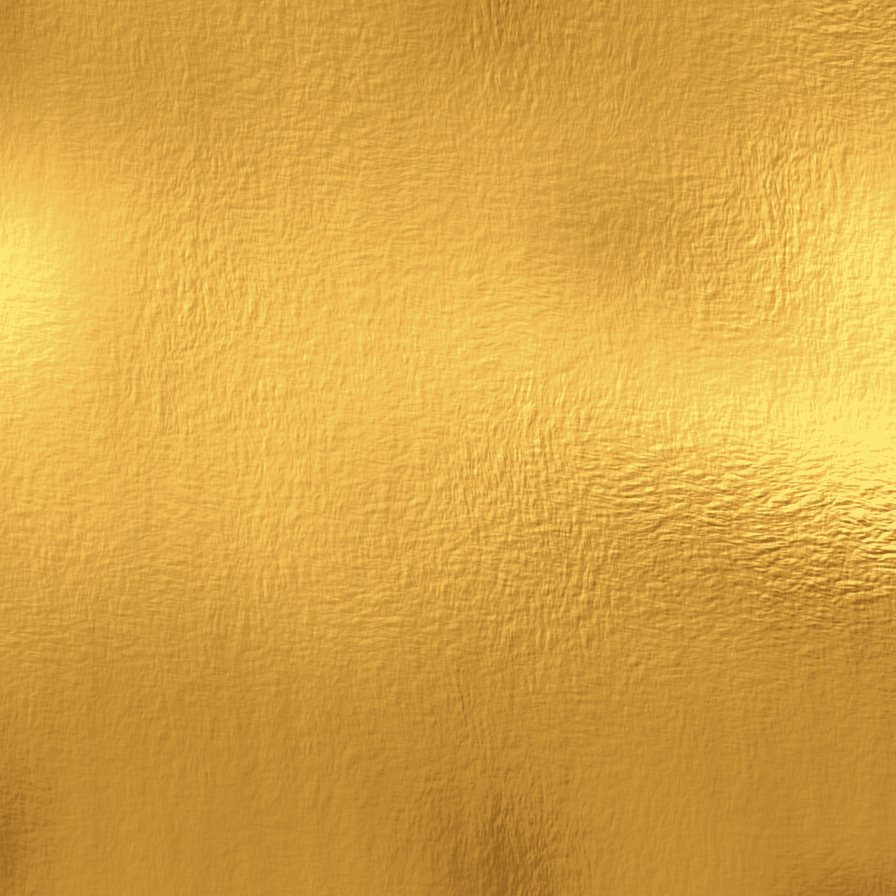
Give the GLSL for this texture, as a three.js fragment shader.

```glsl
varying vec2 vUv;

const vec3 SHADOW = vec3(0.60, 0.41, 0.13);
const vec3 BRONZE = vec3(0.73, 0.52, 0.19);
const vec3 OCHRE  = vec3(0.79, 0.58, 0.22);
const vec3 GOLD   = vec3(0.86, 0.65, 0.27);
const vec3 AMBER  = vec3(0.94, 0.73, 0.32);
const vec3 YELLOW = vec3(0.95, 0.80, 0.37);
const vec3 GLEAM  = vec3(0.99, 0.90, 0.46);

const vec2 LIGHT_STEP = vec2(-0.0018, 0.0021);
const mat2 TURN = mat2(0.80, 0.60, -0.60, 0.80);

vec2 hash22(vec2 p) {
  vec3 q = fract(vec3(p.xyx) * vec3(0.1031, 0.1030, 0.0973));
  q += dot(q, q.yzx + 33.33);
  return fract((q.xx + q.yz) * q.zy);
}

float cornerSlope(vec2 cell, vec2 offset) {
  return dot(hash22(cell) * 2.0 - 1.0, offset);
}

// Gradient noise, roughly -0.6 to 0.6
float noise(vec2 p) {
  vec2 i = floor(p);
  vec2 f = p - i;
  vec2 u = f * f * f * (f * (f * 6.0 - 15.0) + 10.0);
  vec2 e = vec2(1.0, 0.0);
  float low  = mix(cornerSlope(i, f), cornerSlope(i + e, f - e), u.x);
  float high = mix(cornerSlope(i + e.yx, f - e.yx), cornerSlope(i + e.xx, f - e.xx), u.x);
  return mix(low, high, u.y);
}

// Folded noise with sharp creases; each octave is turned to hide the grid
float wrinkles(vec2 p) {
  float height = 0.0;
  float weight = 1.0;
  for (int i = 0; i < 3; i++) {
    p = TURN * p + 17.3;
    height += weight * abs(noise(p) + 0.06);
    p *= 1.8;
    weight *= 0.68;
  }
  return height;
}

// Slope of the wrinkled surface toward the light, softly limited
float emboss(vec2 p, vec2 frequency, vec2 toLight) {
  float slope = 6.6 * (wrinkles(p * frequency) - wrinkles((p + toLight) * frequency));
  return slope / (1.0 + 0.15 * abs(slope));
}

float glow(vec2 p, vec2 center, vec2 radius) {
  vec2 d = (p - center) / radius;
  return exp(-dot(d, d));
}

// Broad reflections, in steps of the gold ramp
float sheen(vec2 p) {
  float tone = mix(0.50, 2.35, smoothstep(0.16, 0.45, p.y));
  tone -= 0.90 * smoothstep(0.70, 0.95, p.y);
  tone += 0.85 * glow(p, vec2(0.42, 0.61), vec2(0.28, 0.20));
  tone += 2.60 * glow(p, vec2(0.00, 0.68), vec2(0.11, 0.15));
  tone += 2.40 * glow(p, vec2(1.00, 0.68), vec2(0.15, 0.18));
  vec2 tilted = p + vec2(0.0, 0.25 * (p.x - 1.0));
  tone += 2.10 * glow(tilted, vec2(1.00, 0.48), vec2(0.38, 0.08));
  tone -= 1.10 * glow(tilted, vec2(0.86, 0.31), vec2(0.30, 0.08));
  tone -= 0.90 * glow(p, vec2(0.70, 0.74), vec2(0.12, 0.06));
  tone -= 1.30 * glow(p, vec2(0.56, 0.03), vec2(0.08, 0.10));
  tone -= 1.10 * glow(p, vec2(0.55, 1.00), vec2(0.09, 0.10));
  tone -= 1.10 * glow(p, vec2(0.00, 1.00), vec2(0.05, 0.10));
  tone -= 0.90 * glow(p, vec2(0.00, 0.04), vec2(0.05, 0.12));
  return tone - 0.90 * glow(p, vec2(0.97, 0.00), vec2(0.10, 0.04));
}

// Strength of the level creases
float creaseAmount(vec2 p) {
  return 0.30 + 0.80 * glow(p, vec2(0.95, 0.39), vec2(0.33, 0.13))
    + 0.95 * glow(p, vec2(1.00, 0.96), vec2(0.14, 0.15))
    + 0.50 * glow(p, vec2(0.75, 0.67), vec2(0.24, 0.08))
    + 0.25 * glow(p, vec2(0.35, 0.82), vec2(0.20, 0.12));
}

// Strength of the upright creases
float brushAmount(vec2 p) {
  return 0.42 + 0.75 * glow(p, vec2(0.59, 0.41), vec2(0.13, 0.13))
    + 0.40 * glow(p, vec2(0.22, 0.65), vec2(0.12, 0.13))
    + 0.45 * glow(p, vec2(0.84, 0.78), vec2(0.11, 0.11))
    + 0.30 * glow(p, vec2(0.50, 0.97), vec2(0.16, 0.10))
    + 0.40 * glow(p, vec2(0.52, 0.08), vec2(0.20, 0.14));
}

vec3 goldRamp(float tone) {
  vec3 color = mix(SHADOW, BRONZE, clamp(tone + 1.0, 0.0, 1.0));
  color = mix(color, OCHRE, clamp(tone, 0.0, 1.0));
  color = mix(color, GOLD, clamp(tone - 1.0, 0.0, 1.0));
  color = mix(color, AMBER, clamp(tone - 2.0, 0.0, 1.0));
  color = mix(color, YELLOW, clamp(tone - 3.0, 0.0, 1.0));
  return mix(color, GLEAM, clamp(tone - 4.0, 0.0, 1.0));
}

void main() {
  vec2 p = vUv;
  vec2 warped = p + 0.012 * vec2(noise(p * 9.0), noise(p * 9.0 + 40.0));

  // Relief fades toward the smooth lower edge; patches favor one direction
  float relief = mix(0.45, 1.0, smoothstep(0.04, 0.36, p.y));
  float patches = 1.1 * noise(p * 8.0 + 11.0);
  float crease = relief * (1.0 + patches) * creaseAmount(p)
    * emboss(warped, vec2(28.0, 72.0), LIGHT_STEP);
  float brush = relief * (1.0 - patches) * brushAmount(p)
    * emboss(warped + 3.0, vec2(74.0, 30.0), LIGHT_STEP);

  // Slopes bend the reflection and catch the light
  float tone = sheen(p + 0.03 * vec2(brush, crease)) + crease + brush;
  tone += 0.5 * noise(p * 5.0 + 5.0) + 0.4 * noise(p * vec2(42.0, 6.0));
  gl_FragColor = vec4(goldRamp(tone), 1.0);
}
```
